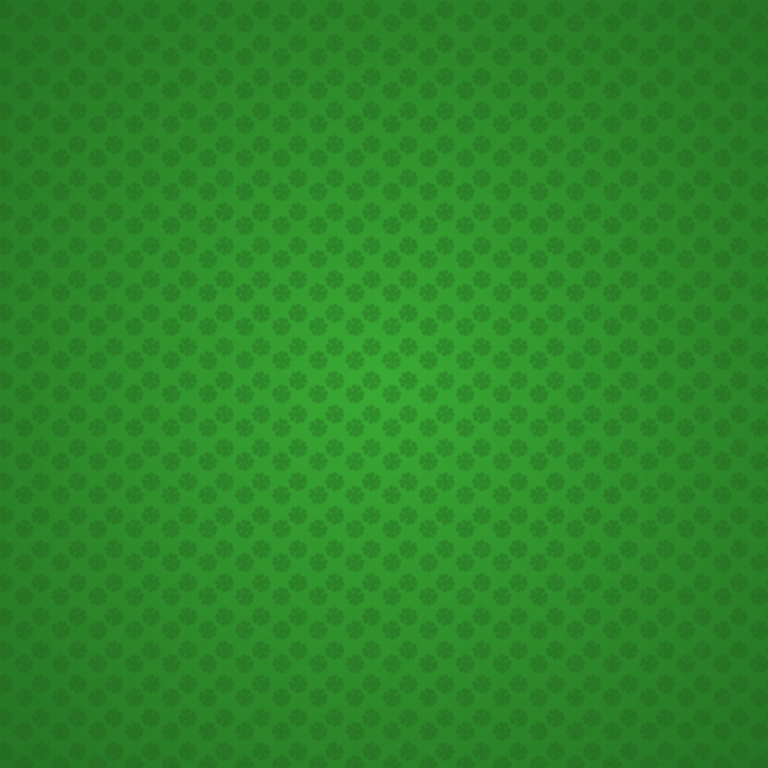
Write a WebGL 1 fragment shader that draws this pattern.

```glsl
precision highp float;
// Tone-on-tone four-leaf clovers over a green radial glow.
// Two offset lattices repeat one clover distance function; each clover
// varies a little in strength, and faint grain breaks up the gradient.

uniform vec2 u_resolution;

#define REPEATS vec2(20.89, 22.78)      // clovers across and down per lattice
#define ANCHOR_A vec2(0.0529, 0.0127)   // one clover centre, from the top left
#define ANCHOR_B vec2(0.0314, 0.0302)
#define CLOVER_RADIUS 0.0126
#define EDGE_SOFTNESS 0.0018
#define CLOVER_OPACITY 0.36
#define GLOW_COLOR vec3(0.222, 0.668, 0.202)
#define RIM_COLOR vec3(0.146, 0.452, 0.140)
#define CLOVER_COLOR vec3(0.130, 0.365, 0.118)
#define GRAIN 0.008

float hash(vec2 p) {
  p = fract(p * vec2(0.1031, 0.1137));
  p += dot(p, p.yx + 33.33);
  return fract((p.x + p.y) * p.x * 97.3);
}

float valueNoise(vec2 p) {
  vec2 i = floor(p);
  vec2 f = fract(p);
  f = f * f * (3.0 - 2.0 * f);
  float low = mix(hash(i), hash(i + vec2(1.0, 0.0)), f.x);
  float high = mix(hash(i + vec2(0.0, 1.0)), hash(i + vec2(1.0, 1.0)), f.x);
  return mix(low, high, f.y);
}

vec2 rotate(vec2 p, float angle) {
  float c = cos(angle);
  float s = sin(angle);
  return vec2(c * p.x - s * p.y, s * p.x + c * p.y);
}

float segmentDistance(vec2 p, vec2 a, vec2 b) {
  vec2 ab = b - a;
  return length(p - a - ab * clamp(dot(p - a, ab) / dot(ab, ab), 0.0, 1.0));
}

// Four notched leaves of unit reach plus a short stem between two of them.
float cloverDistance(vec2 p) {
  float stem = segmentDistance(p, vec2(0.0), vec2(0.66, 0.70)) - 0.07;
  vec2 q = abs(p);
  if (q.y > q.x) q = q.yx;
  float lobe = length(q - vec2(0.66, 0.23)) - 0.28;
  float body = segmentDistance(q, vec2(0.0), vec2(0.50, 0.0)) - 0.26;
  return min(min(lobe, body), stem);
}

// Coverage of one lattice of clovers, with slight variation per clover.
float cloverLattice(vec2 p, vec2 anchor, float angle, float softness) {
  vec2 grid = (p - anchor) * REPEATS + 0.5;
  vec2 local = (fract(grid) - 0.5) / REPEATS / CLOVER_RADIUS;
  float d = cloverDistance(rotate(local, angle));
  float strength = 0.95 + 0.10 * hash(floor(grid) + 17.0 + angle);
  return strength * (1.0 - smoothstep(-softness, softness, d));
}

void main() {
  float size = min(u_resolution.x, u_resolution.y);
  vec2 p = (gl_FragCoord.xy - 0.5 * u_resolution) / size;
  vec2 fromTop = vec2(p.x + 0.5, 0.5 - p.y);

  // Background glow fading towards the corners
  vec3 color = mix(GLOW_COLOR, RIM_COLOR, clamp(length(p) / 0.707, 0.0, 1.0));

  // Both clover lattices, turned slightly differently
  float softness = max(EDGE_SOFTNESS, 0.75 / size) / CLOVER_RADIUS;
  float clovers = max(cloverLattice(fromTop, ANCHOR_A, 0.28, softness),
                      cloverLattice(fromTop, ANCHOR_B, -0.24, softness));
  color = mix(color, CLOVER_COLOR, clovers * CLOVER_OPACITY);

  // Faint blotchy grain
  color += GRAIN * (valueNoise(fromTop * 190.0 + 5.0) - 0.5);

  gl_FragColor = vec4(color, 1.0);
}
```
